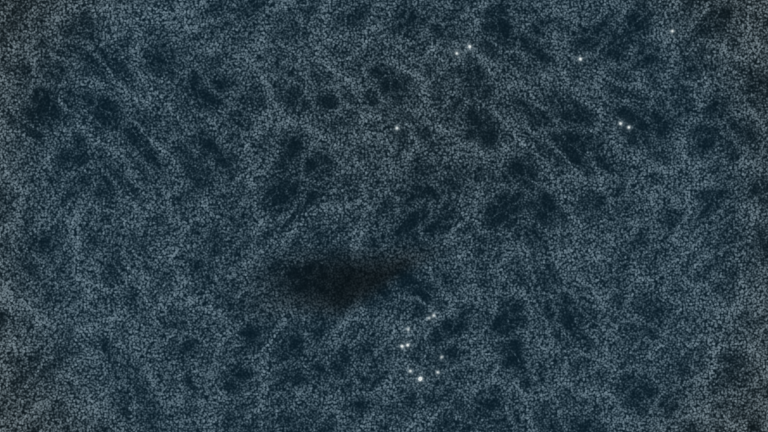
A Shadertoy shader for this texture:

```glsl
// A dusty night sky: dense pale grains over deep blue, gathered in wispy filaments.
// Warped cellular webs set the grain strength; a dark wedge, a grey rim and
// a few glowing stars are laid over it.

const vec3 BLUE_DARK  = vec3(0.032, 0.103, 0.146);
const vec3 BLUE_LIGHT = vec3(0.365, 0.442, 0.488);
const vec3 GREY_DARK  = vec3(0.050, 0.080, 0.092);
const vec3 GREY_LIGHT = vec3(0.400, 0.445, 0.465);
const vec3 STAR_COLOR = vec3(0.85, 0.88, 0.88);

vec3 hash3(vec2 p) {
    vec3 q = fract(vec3(p.xyx) * vec3(0.1031, 0.1030, 0.0973));
    q += dot(q, q.yzx + 33.33);
    return fract((q.xxy + q.yzz) * q.zyx);
}

// Layered sines that bend straight cell borders into wisps
vec2 warp(vec2 p, float amount) {
    float freq = 7.0;
    for (int i = 0; i < 5; i++) {
        p += amount * sin(freq * p.yx + vec2(1.3, 4.1) * float(i + 1));
        freq *= 1.9;
        amount *= 0.57;
    }
    return p;
}

// Cellular web: 1 on the borders between cells, falling towards their centres
float web(vec2 p, float softness) {
    vec2 cell = floor(p);
    float nearest = 9.0, second = 9.0;
    for (int y = -1; y <= 1; y++)
    for (int x = -1; x <= 1; x++) {
        vec2 id = cell + vec2(x, y);
        float d = length(id + hash3(id + 71.0).xy - p);
        second = min(second, max(nearest, d));
        nearest = min(nearest, d);
    }
    return exp(-softness * (second - nearest));
}

// Soft round grains of random brightness, one per jittered cell
float grains(vec2 p, float radius) {
    vec2 cell = floor(p);
    float sum = 0.0;
    for (int y = -1; y <= 1; y++)
    for (int x = -1; x <= 1; x++) {
        vec2 id = cell + vec2(x, y);
        vec3 h = hash3(id + 19.0);
        vec2 d = id + h.xy - p;
        sum += h.z * exp(-dot(d, d) / (radius * radius));
    }
    return sum;
}

// Dark wedge that opens to the left of its tip
float wedge(vec2 p, vec2 tip) {
    vec2 q = tip - p;
    float upper = smoothstep(-0.05, 0.04, q.y);
    float lower = 1.0 - smoothstep(-0.03, 0.03, q.y - min(0.6 * q.x, 0.12));
    float fade = 1.0 - smoothstep(0.12, 0.50, q.x);
    return upper * lower * fade;
}

// Bright stars with a faint halo, scattered around a centre
float stars(vec2 p, vec2 centre, vec2 spread, int count, float seed) {
    float sum = 0.0;
    for (int i = 0; i < count; i++) {
        vec3 h = hash3(vec2(float(i) * 7.0 + 3.0, seed));
        float d = length(p - centre - spread * (2.0 * h.xy - 1.0));
        float core = exp(-pow(d / 0.0042, 2.0));
        float halo = 0.25 * exp(-d / 0.007);
        sum += (core + halo) * mix(0.5, 1.0, h.z);
    }
    return sum;
}

void mainImage(out vec4 fragColor, in vec2 fragCoord) {
    vec2 uv = fragCoord / iResolution.y;
    vec2 screen = 2.0 * fragCoord / iResolution.xy - 1.0;

    // Filaments at three scales
    vec2 bent = warp(uv, 0.04);
    float density = 0.38 * web(bent * 5.0, 3.2)
                  + 0.36 * web(bent * 11.0 + 8.0, 3.2)
                  + 0.26 * web(bent * 24.0 + 3.0, 2.7);

    // Broad regions: grey rim with faint arcs, dim grey upper middle, dark wedge
    float radius = length(screen * vec2(0.95, 0.60));
    float rim = smoothstep(0.78, 1.12, radius);
    float arcs = sin(95.0 * radius + 5.0 * sin(4.0 * bent.y));
    vec2 upperMiddle = (screen - vec2(0.10, 0.45)) / vec2(0.45, 0.50);
    float dim = exp(-dot(upperMiddle, upperMiddle));
    float shadow = wedge(warp(uv, 0.010), vec2(0.985, 0.395));
    float broad = sin(4.1 * bent.x + 1.0) * sin(5.3 * bent.y + 0.6);

    // Grain light, with soft highlights
    float strength = -0.24 + 2.0 * density + 0.12 * broad - 0.15 * dim;
    strength += rim * (0.10 + 0.15 * arcs);
    float light = max(strength, 0.12) * grains(uv * 250.0, 0.6);
    light = 1.3 * (1.0 - exp(-light)) * (1.0 - 0.66 * shadow);

    // Colour
    float grey = clamp(0.85 * rim + 0.40 * dim + 0.5 * shadow, 0.0, 1.0);
    vec3 dark = mix(BLUE_DARK, GREY_DARK, grey);
    vec3 pale = mix(BLUE_LIGHT, GREY_LIGHT, grey);
    vec3 color = mix(dark, pale, light);
    color *= 1.0 - 0.3 * shadow;

    // Stars: a small low cluster and a few loose ones above
    float glow = stars(uv, vec2(0.98, 0.18), vec2(0.05, 0.11), 10, 5.0)
               + stars(uv, vec2(1.22, 0.74), vec2(0.34, 0.22), 7, 23.0);
    color = mix(color, STAR_COLOR, clamp(glow, 0.0, 1.0));

    fragColor = vec4(color, 1.0);
}
```
